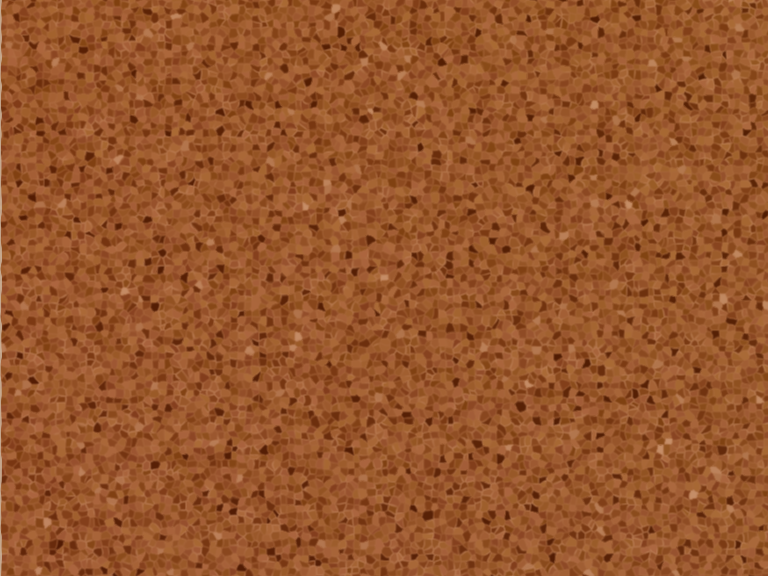
This texture is drawn by a WebGL 2 fragment shader. Its source:

```glsl
#version 300 es
precision highp float;
// Fine pressed-grain board: a warped Voronoi mosaic of brown granules with pale
// soft seams. Tones are dealt evenly within blocks of four grains, so dark and
// light grains stay well scattered; four samples per pixel soften the joints.

#define GRAINS 80.0        // grains per canvas height
#define JITTER 0.70        // irregularity of grain centres
#define WARP 0.27          // bending of the grain outlines
#define SEAM_WIDTH 0.22    // seam reach in grain units
#define SEAM_STRENGTH 0.60
#define DARK_SHARE 0.13
#define PALE_SHARE 0.014
#define DRIFT 0.006        // large-scale brightness change
#define SOFTNESS 0.0018    // sample spread in canvas heights
#define RIM_WIDTH 0.0023   // worn strip along the left side

uniform vec2 u_resolution;
out vec4 fragColor;

float hash(vec2 p) {
  return fract(sin(dot(p, vec2(127.1, 311.7))) * 43758.5453);
}

vec2 hash2(vec2 p) {
  return vec2(hash(p), hash(p + vec2(37.3, 17.9)));
}

float noise(vec2 p) {
  vec2 i = floor(p), f = fract(p);
  f = f * f * (3.0 - 2.0 * f);
  return mix(mix(hash(i), hash(i + vec2(1, 0)), f.x),
             mix(hash(i + vec2(0, 1)), hash(i + vec2(1, 1)), f.x), f.y);
}

// Random value whose four results in each 2x2 block cover 0..1 evenly.
float dealt(vec2 id, vec2 order, float seed) {
  vec2 block = floor(id * 0.5);
  float rank = dot(id - 2.0 * block, order);
  return fract(hash(block + seed) + 0.25 * rank);
}

// Returns the nearest grain id in xy and the distance to its border in z.
vec3 grainCell(vec2 p) {
  vec2 base = floor(p), id = base, nearest = vec2(0), second = vec2(0);
  float d1 = 1e3, d2 = 1e3;
  for (int y = -1; y <= 1; y++)
  for (int x = -1; x <= 1; x++) {
    vec2 cell = base + vec2(x, y);
    vec2 offset = cell + 0.5 + JITTER * (hash2(cell) - 0.5) - p;
    float d = dot(offset, offset);
    if (d < d1) {
      d2 = d1; second = nearest;
      d1 = d; nearest = offset; id = cell;
    } else if (d < d2) {
      d2 = d; second = offset;
    }
  }
  float border = (d2 - d1) / (2.0 * max(length(second - nearest), 0.05));
  return vec3(id, border);
}

vec3 grainColor(vec2 id) {
  float tone = dealt(id, vec2(1, 2), 5.7);
  float kind = dealt(id, vec2(2, 1), 71.3);
  float hue = hash(id + 23.1) - 0.5;
  vec3 color = mix(vec3(0.505, 0.245, 0.085), vec3(0.672, 0.410, 0.228), tone);
  color += hue * vec3(0.012, -0.016, 0.045);

  // Most dark grains are only a little deeper; a few are nearly umber.
  float depth = pow(hash(id + 47.9), 1.8);
  vec3 dark = mix(vec3(0.49, 0.230, 0.075), vec3(0.32, 0.110, 0.01), depth);
  color = mix(color, dark, step(kind, DARK_SHARE));

  vec3 pale = mix(vec3(0.69, 0.45, 0.29), vec3(0.78, 0.56, 0.41), depth);
  return mix(color, pale, step(1.0 - PALE_SHARE, kind));
}

vec3 board(vec2 uv) {
  vec2 p = uv * GRAINS;
  vec2 bend = vec2(noise(p * 0.9 + 3.1), noise(p * 0.9 + 57.7)) - 0.5;
  vec3 cell = grainCell(p + 2.0 * WARP * bend);
  vec3 color = grainColor(cell.xy);

  // Pale seams cover every border, with brighter short stretches.
  float seam = 1.0 - smoothstep(0.0, SEAM_WIDTH, cell.z);
  float bright = smoothstep(0.45, 0.95, noise(p * 0.9 + 91.0));
  vec3 seamColor = mix(vec3(0.662, 0.405, 0.235), vec3(0.74, 0.50, 0.34), bright);
  color = mix(color, seamColor, seam * SEAM_STRENGTH * (0.85 + 0.4 * bright));

  // Broad lighting: faintly ochre to the right, rosier at the lower left.
  float broad = noise(uv * 3.0 + 4.0) + 0.5 * noise(uv * 7.0 + 31.0) - 0.75;
  color += DRIFT * broad;
  color += (uv.x - 0.67) * vec3(-0.003, 0.006, 0.0);
  color += (0.5 - uv.y) * vec3(0.0, 0.0, 0.012);
  return color;
}

void main() {
  float pixel = 1.0 / u_resolution.y;
  vec2 uv = gl_FragCoord.xy * pixel;
  vec3 color = vec3(0);
  for (int i = 0; i < 4; i++) {
    vec2 corner = vec2(i & 1, i >> 1) - 0.5;
    color += 0.25 * board(uv + corner * SOFTNESS);
  }

  // Ragged light strip on the left side.
  float reach = RIM_WIDTH * (0.4 + 1.1 * noise(vec2(2.0, uv.y * 60.0)));
  float rim = 1.0 - smoothstep(reach - 0.5 * pixel, reach + 0.5 * pixel, uv.x);
  color = mix(color, vec3(0.80, 0.71, 0.62), 0.85 * rim);
  fragColor = vec4(color, 1.0);
}
```
